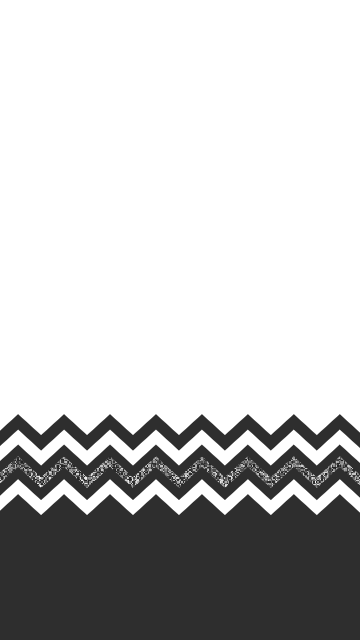
A WebGL 1 fragment shader for this background:

```glsl
precision highp float;
// Draws a white field above a charcoal base, joined by chevron stripes with one glitter band.
uniform vec2 u_resolution;

// Lengths are fractions of the canvas height.
const vec3 WHITE = vec3(1.0);
const vec3 CHARCOAL = vec3(0.18);
const vec3 GLITTER_DARK = vec3(0.13);
const float PERIOD = 0.0718;
const float PEAK_X = 0.0283;
const float PEAK_Y = 0.3529;
const float AMPLITUDE = 0.0328;

// Stripe limits, measured down from the top zigzag edge.
const vec2 UPPER_WHITE = vec2(0.0241, 0.0475);
const vec2 GLITTER_BAND = vec2(0.0658, 0.0825);
const vec2 LOWER_WHITE = vec2(0.1016, 0.1250);

const float GRAIN_COUNT = 480.0;
const float GRAIN_CONTRAST = 1.3;
const float PEAK_DIMMING = 0.7;

float hash(vec2 cell) {
    return fract(sin(dot(cell, vec2(127.1, 311.7))) * 43758.5453);
}

// Distance below the nearest peak line: 0 at peaks, 1 at valleys.
float zigzag(float x) {
    return 2.0 * abs(fract((x - PEAK_X) / PERIOD + 0.5) - 0.5);
}

float edge(float limit, float depth, float blur) {
    return clamp((depth - limit) / blur + 0.5, 0.0, 1.0);
}

float stripe(vec2 limits, float depth, float blur) {
    return edge(limits.x, depth, blur) - edge(limits.y, depth, blur);
}

// Fine random grains, a little dimmer towards the peaks.
vec3 glitter(vec2 p, float valley) {
    float grain = pow(hash(floor(p * GRAIN_COUNT)), GRAIN_CONTRAST);
    return mix(GLITTER_DARK, WHITE, grain * mix(PEAK_DIMMING, 1.0, valley));
}

void main() {
    vec2 p = gl_FragCoord.xy / u_resolution.y;
    float valley = zigzag(p.x);
    float depth = PEAK_Y - AMPLITUDE * valley - p.y;

    // One pixel across the sloped edges.
    float slope = 2.0 * AMPLITUDE / PERIOD;
    float blur = sqrt(1.0 + slope * slope) / u_resolution.y;

    // Base, white stripes, then glitter.
    vec3 color = mix(WHITE, CHARCOAL, edge(0.0, depth, blur));
    float whiteStripes = stripe(UPPER_WHITE, depth, blur) + stripe(LOWER_WHITE, depth, blur);
    color = mix(color, WHITE, whiteStripes);
    color = mix(color, glitter(p, valley), stripe(GLITTER_BAND, depth, blur));

    gl_FragColor = vec4(color, 1.0);
}
```
